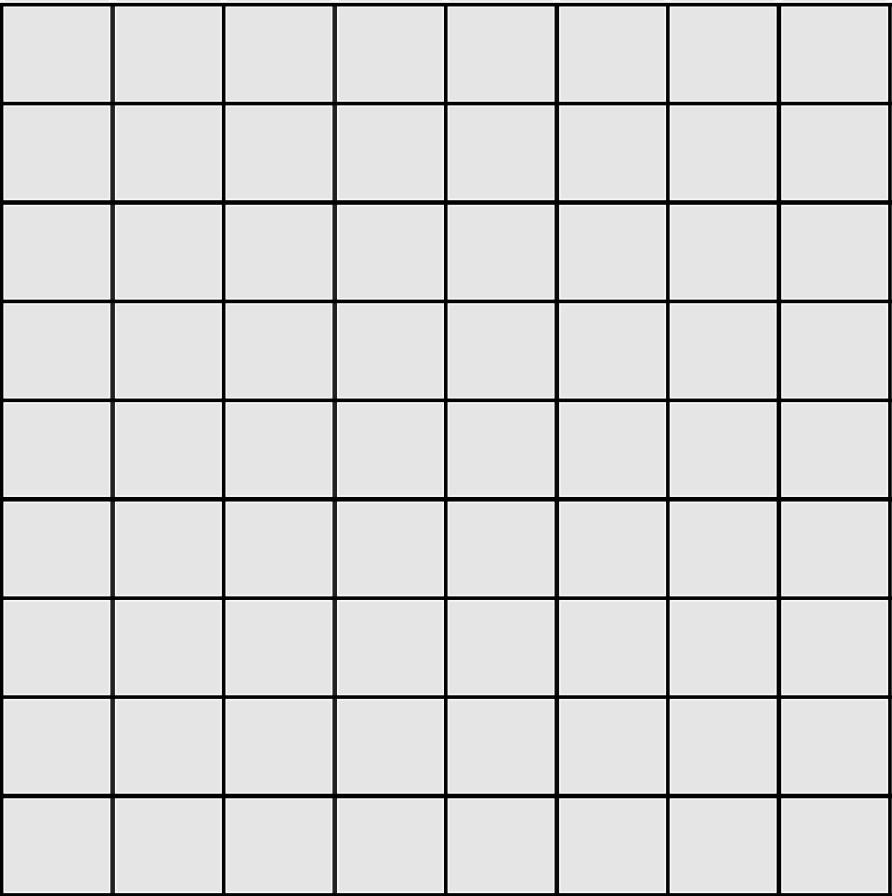
Write a WebGL 2 fragment shader that draws this pattern.

```glsl
#version 300 es
precision highp float;
// Pale grey grid of 8 by 9 cells, ruled in black with thin white margins.
#define CELLS vec2(8.0, 9.0)
#define GRID_START vec2(0.0018, 0.0012)
#define GRID_END vec2(0.9977, 0.9948)
#define THIN_LINE 0.0040
#define THICK_LINE 0.0051
#define MARGIN 0.0026
#define PAPER vec3(0.898)
#define MARGIN_COLOR vec3(0.975)
#define INK vec3(0.008)
#define SOFT_INK vec3(0.13)

uniform vec2 u_resolution;
out vec4 fragColor;

// Coverage of a band of the given half width, smoothed over one pixel.
float band(float dist, float halfWidth, float pixel) {
    return clamp((halfWidth - dist) / pixel + 0.5, 0.0, 1.0);
}

void main() {
    vec2 uv = gl_FragCoord.xy / u_resolution;
    vec2 pixel = 1.0 / u_resolution;

    // Nearest rule on each axis and the distance to it.
    vec2 pitch = (GRID_END - GRID_START) / CELLS;
    vec2 index = clamp(round((uv - GRID_START) / pitch), vec2(0.0), CELLS);
    vec2 dist = abs(uv - GRID_START - index * pitch);

    // Every second column rule and every third row rule is heavier.
    vec2 heavy = vec2(mod(index.x, 2.0) == 1.0, mod(index.y, 3.0) == 1.0);
    vec2 halfWidth = 0.5 * mix(vec2(THIN_LINE), vec2(THICK_LINE), heavy);

    vec2 line = vec2(band(dist.x, halfWidth.x, pixel.x),
                     band(dist.y, halfWidth.y, pixel.y));
    vec2 margin = 1.0 - smoothstep(halfWidth + 0.4 * MARGIN, halfWidth + MARGIN, dist);

    // Column rules stop at the top rule.
    line.x *= band(uv.y, GRID_END.y, pixel.y);

    // Heavy column rules are greyer toward the left.
    float softness = heavy.x * (1.0 - smoothstep(0.35, 0.75, uv.x));
    vec3 columnInk = mix(INK, SOFT_INK, softness);

    vec3 color = mix(PAPER, MARGIN_COLOR, max(margin.x, margin.y));
    color = mix(color, columnInk, line.x);
    color = mix(color, INK, line.y);
    fragColor = vec4(color, 1.0);
}
```
